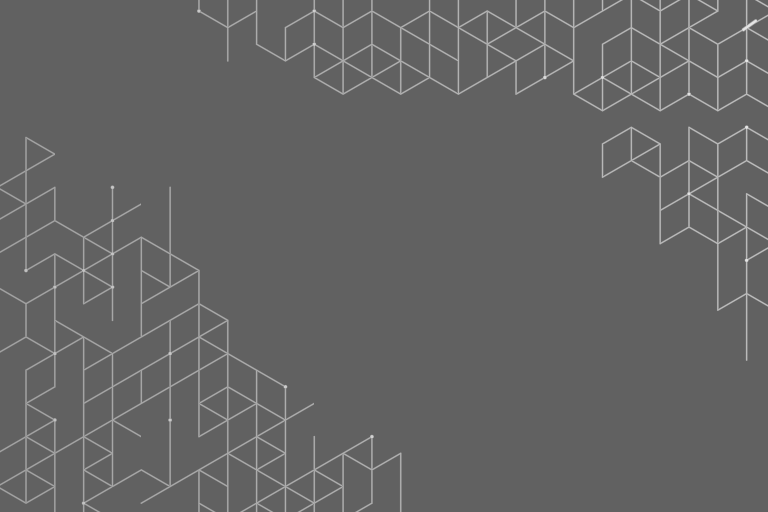
Give the GLSL for this background, as a Shadertoy shader.

```glsl
// Two clusters of thin pale rhombic lattice lines with node dots on flat grey.

float hash(vec2 p) {
    return fract(sin(dot(p, vec2(12.9898, 78.233))) * 43758.5453);
}

float segmentDistance(vec2 p, vec2 a, vec2 b) {
    vec2 ab = b - a;
    return length(p - a - ab * clamp(dot(p - a, ab) / dot(ab, ab), 0.0, 1.0));
}

// Rows between a node and the open rim of its cluster; negative means outside.
float upperDepth(vec2 node) {
    float rim[21] = float[21](0., 3., 2., 3., 4., 5., 4., 5., 4., 5., 4.,
                              5., 4., 5., 10., 9., 14., 13., 18., 21., 20.);
    if (node.x < 6.0 || node.x > 26.0) return -1.0;
    return rim[int(node.x) - 6] - node.y;
}

float lowerDepth(vec2 node) {
    float rim[15] = float[15](3., 0., 1., 4., 3., 4., 3., 8., 11., 14., 15., 14., 19., 18., 19.);
    if (node.x < -1.0 || node.x > 13.0) return -1.0;
    return node.y - rim[int(node.x) + 1];
}

float clusterDepth(vec2 node, bool upper) {
    return upper ? upperDepth(node) : lowerDepth(node);
}

// Share of edges kept, by direction, so that the cells read as rhombi.
float keepShare(vec2 node, vec2 stepTo, bool upper) {
    bool evenColumn = mod(node.x, 2.0) < 0.5;
    bool falling = stepTo.y > 0.0;
    if (stepTo.x < 0.5) {
        // An open seam splits the right part of the upper cluster.
        bool seam = upper && (node.y == 5.0 || node.y == 6.0);
        return seam ? 0.0 : (upper ? 0.92 : 0.75);
    }
    // Upper strips alternate between falling and rising, then swap phase.
    if (upper) return falling == (evenColumn == (node.x < 20.0)) ? 0.88 : 0.2;
    return falling ? (evenColumn ? 0.5 : 0.35) : 0.68;
}

bool edgeExists(vec2 node, vec2 stepTo, bool upper) {
    vec2 end = node + stepTo;
    float depth = min(clusterDepth(node, upper), clusterDepth(end, upper));
    float chance = hash(node * 1.7 + end * 2.3 + (upper ? 5.0 : 0.0));
    return depth >= 0.0 && chance < keepShare(node, stepTo, upper);
}

// Line and dot coverage of one cluster; p runs downward from the top left.
float lattice(vec2 p, vec2 origin, bool upper, float pixel) {
    vec2 spacing = vec2(0.0563, 0.03246);
    vec2 cell = floor((p - origin) / spacing);
    float lineDist = 1.0;
    float dotDist = 1.0;
    for (int col = 0; col <= 1; col++) {
        for (int row = -2; row <= 2; row++) {
            vec2 node = cell + vec2(col, row);
            if (mod(node.x + node.y, 2.0) > 0.5) continue;
            vec2 start = origin + node * spacing;
            // Three edges per node: rising, falling, vertical.
            for (int k = 0; k < 3; k++) {
                vec2 stepTo = k == 2 ? vec2(0, 2) : vec2(1, 2 * k - 1);
                if (!edgeExists(node, stepTo, upper)) continue;
                lineDist = min(lineDist, segmentDistance(p, start, start + stepTo * spacing));
                if (hash(node + 3.1) < 0.17) dotDist = min(dotDist, length(p - start));
            }
        }
    }
    float line = 1.0 - smoothstep(0.0, 0.0009 + pixel, lineDist);
    float dots = 1.0 - smoothstep(0.0018, 0.003 + pixel, dotDist);
    return max(line * 0.7, dots);
}

void mainImage(out vec4 fragColor, in vec2 fragCoord) {
    vec2 p = fragCoord / iResolution.xy;
    p = vec2(p.x * 1.5, 1.0 - p.y);
    float pixel = 1.0 / iResolution.y;

    float ink = max(lattice(p, vec2(0.0508, 0.0215), true, pixel),
                    lattice(p, vec2(0.0508, 0.2686), false, pixel));

    // Small slanted glint near the top right corner.
    float glint = segmentDistance(p, vec2(1.452, 0.058), vec2(1.476, 0.041));
    ink = max(ink, 1.0 - smoothstep(0.001, 0.003 + pixel, glint));

    // Lines brighten slightly toward the right.
    vec3 lineColor = vec3(mix(0.75, 0.9, p.x / 1.5));
    fragColor = vec4(mix(vec3(0.38), lineColor, ink), 1.0);
}
```
